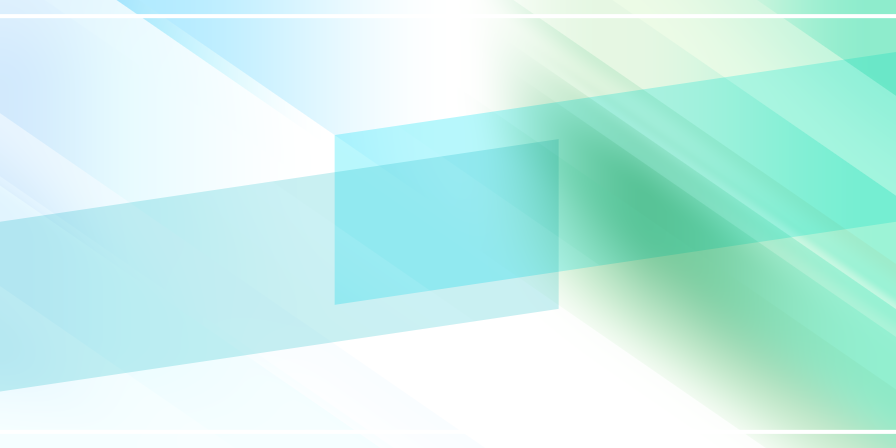
A Shadertoy shader for this background:

```glsl
// Blue and green diagonal light streaks crossed by two translucent slanted panels.

// Antialiased step: 1 where the signed distance d is positive.
float cover(float d) {
    return clamp(0.5 + d * iResolution.y, 0.0, 1.0);
}

// Step along the streak axis; dividing by the slope keeps the edge smooth.
float past(float t, float edge) {
    return cover((t - edge) * 0.57);
}

// Streak with a crisp edge at "edge", fading out over the signed width.
float streak(float t, float edge, float width) {
    float d = (t - edge) * sign(width);
    return cover(d * 0.57) * (1.0 - smoothstep(0.0, abs(width), d));
}

// Rising panel strip; base is the height of its lower edge at x = 0.
float strip(vec2 p, float base) {
    float h = p.y - base - 0.148 * p.x;
    return cover(h) * cover(0.379 - h);
}

// Cool light on the left, fading to white at the centre.
vec3 blueSide(vec3 col, vec2 p, float t) {
    vec3 cool = mix(vec3(0.29, 0.66, 0.96), vec3(0.56, 0.92, 0.99), smoothstep(0.0, 0.32, p.x));
    cool = mix(cool, vec3(0.65, 0.86, 0.99), 0.55 * smoothstep(0.8, 1.05, p.y));
    float lower = smoothstep(0.02, 0.28, p.y + 0.12 * p.x);
    float fade = (1.0 - smoothstep(0.12, 0.74, p.x)) * lower;
    vec3 beam = mix(col, cool, fade);

    // Lighter streaks laid over the beam.
    beam = mix(beam, vec3(0.85, 0.94, 1.0), 0.6 * streak(t, -0.366, -0.34));
    beam = mix(beam, vec3(0.78, 0.97, 1.0), 0.35 * streak(t, -0.57, -0.07));
    beam = mix(beam, vec3(0.72, 0.97, 1.0), 0.55 * (1.0 - past(t, -0.6)));
    beam = mix(beam, vec3(0.94, 1.0, 1.0), 0.4 * streak(t, -0.925, -0.3));
    beam = mix(beam, vec3(0.70, 0.95, 1.0), 0.25 * streak(t, 0.1, 0.2) * fade);

    // Pale sky above the upper edge of the beam.
    vec3 sky = mix(vec3(0.70, 0.92, 1.0), vec3(1.0), smoothstep(0.3, 1.03, p.x));
    return mix(beam, sky, past(t, 0.31));
}

// Green light on the right, with a dark core and teal margin.
vec3 greenSide(vec3 col, vec2 p, float t) {
    float reach = smoothstep(1.0, 1.35, p.x);
    col = mix(col, vec3(0.90, 0.97, 0.89), reach * smoothstep(0.1, 0.45, t));
    float core = smoothstep(0.22, 0.74, t) * (1.0 - smoothstep(0.80, 1.12, t));
    core *= smoothstep(1.05, 1.46, p.x) * (1.0 - 0.4 * smoothstep(1.55, 2.0, p.x));
    col = mix(col, vec3(0.44, 0.77, 0.58), 0.95 * core);

    // Teal grows toward the right margin between two streak edges.
    float teal = smoothstep(1.4, 1.98, p.x) * smoothstep(0.42, 0.75, t);
    col = mix(col, vec3(0.56, 0.95, 0.83), 0.85 * teal * (1.0 - 0.5 * past(t, 1.367)));
    col = mix(col, vec3(0.52, 0.92, 0.79), 0.85 * past(t, 1.69) * smoothstep(1.6, 1.95, p.x));

    // Bright and dim streaks.
    col = mix(col, vec3(0.96, 1.0, 0.95), reach * 0.45 * streak(t, 1.0, 0.045));
    col = mix(col, vec3(0.62, 0.87, 0.72), reach * 0.35 * streak(t, 1.146, -0.1));
    col = mix(col, vec3(0.96, 1.0, 0.92), reach * 0.45 * streak(t, 1.367, 0.35));
    col = mix(col, vec3(0.92, 0.99, 0.93), reach * 0.25 * streak(t, 0.91, 0.07));
    col = mix(col, vec3(0.50, 0.83, 0.65), reach * 0.2 * streak(t, 0.74, -0.16));
    return mix(col, vec3(1.0), 0.75 * (1.0 - past(t, 0.26)));
}

void mainImage(out vec4 fragColor, in vec2 fragCoord) {
    vec2 p = fragCoord / iResolution.y;
    p.x *= 2.0 * iResolution.y / iResolution.x;
    float t = p.x - (1.0 - p.y) / 0.69; // where the diagonal through p meets the top

    vec3 col = blueSide(vec3(1.0), p, t);
    col = greenSide(col, p, t);

    // Translucent panels multiply where they overlap.
    float leftPanel = strip(p, 0.126) * cover(1.247 - p.x);
    float rightPanel = strip(p, 0.209) * cover(p.x - 0.747);
    vec3 rightTint = mix(vec3(0.72, 0.97, 0.99), vec3(0.75, 0.98, 0.98), smoothstep(1.0, 1.8, p.x));
    col *= mix(vec3(1.0), vec3(0.79, 0.94, 0.95), leftPanel);
    col *= mix(vec3(1.0), rightTint, rightPanel);

    // Faint diagonal sheen inside the panels.
    float sheen = streak(t, 0.02, -0.35) + 0.7 * streak(t, 0.48, -0.3);
    col = mix(col, vec3(0.85, 0.98, 1.0), 0.12 * sheen * max(leftPanel, rightPanel));

    // White rules near the top and bottom.
    float rule = cover(0.0045 - abs(abs(p.y - 0.5) - 0.464));
    fragColor = vec4(mix(col, vec3(1.0), rule), 1.0);
}
```
